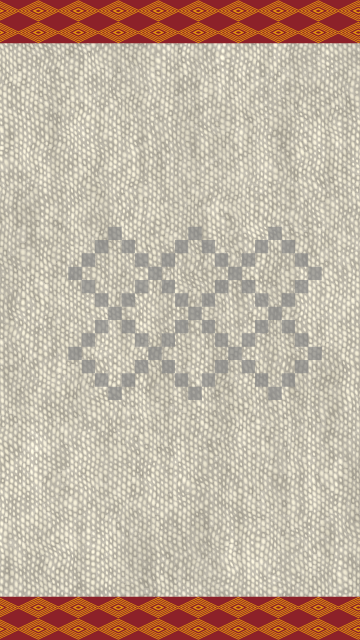
Reproduce this pattern procedurally as a WebGL 2 fragment shader.

```glsl
#version 300 es
precision highp float;
// Woven linen cloth with a grey stepped diamond lattice and red-orange border bands.
uniform vec2 u_resolution;
out vec4 fragColor;

float hash(vec2 p) {
    vec3 q = fract(vec3(p.xyx) * 0.1031);
    q += dot(q, q.yzx + 33.33);
    return fract((q.x + q.y) * q.z);
}

float noise(vec2 p) {
    vec2 i = floor(p), f = fract(p);
    f = f * f * (3.0 - 2.0 * f);
    return mix(mix(hash(i), hash(i + vec2(1, 0)), f.x),
               mix(hash(i + vec2(0, 1)), hash(i + vec2(1, 1)), f.x), f.y);
}

// Staggered pale thread crossings over darker gaps, with vertical slubs
vec3 linen(vec2 p) {
    vec2 warp = vec2(noise(p * 0.8), noise(p * 0.8 + 40.0)) - 0.5;
    vec2 q = (p + 0.3 * warp) / vec2(0.325, 0.47);
    float column = floor(q.x);
    q.y += 0.5 * mod(column, 2.0);
    vec2 knot = floor(q);
    vec2 f = fract(q) - 0.5;
    f.x += 0.22 * f.y;
    float size = 0.72 + 0.55 * hash(knot + 7.0);
    float spot = 1.0 - smoothstep(0.2, 1.0, length(f * vec2(2.0, 1.85)) / size);

    float streak = noise(p * vec2(1.5, 0.16)) - 0.5;
    float cloud = noise(p * vec2(0.6, 0.4) + 19.0) - 0.5;
    float fibre = noise(p * vec2(4.0, 3.0) + 63.0) - 0.5;
    vec2 slub = (p - vec2(2.5, 14.2)) * vec2(1.6, 0.5);
    vec3 gap = vec3(0.71, 0.69, 0.64) + 0.08 * (hash(knot) - 0.5);
    vec3 thread = vec3(0.97, 0.945, 0.85);
    vec3 color = mix(gap, thread, spot * (0.86 + 0.3 * streak));
    return color + 0.045 * streak + 0.04 * cloud + 0.06 * fibre
        + 0.05 * exp(-dot(slub, slub));
}

// Square cells lying on repeated diamond outlines
float lattice(vec2 p) {
    vec2 cell = floor(p - vec2(5.125, 18.0));
    if (any(lessThan(cell, vec2(0))) || cell.x > 18.0 || cell.y > 12.0) return 0.0;
    vec2 d = abs(mod(cell, 6.0) - 3.0);
    return 1.0 - step(0.5, abs(d.x + d.y - 3.0));
}

// Concentric diamonds, two rows to each band
vec3 border(vec2 p) {
    vec2 q = vec2(mod(p.x - 1.375, 3.0) - 1.5, mod(p.y, 1.625) - 0.8125);
    float d = abs(q.x) / 1.55 + abs(q.y) / 0.74;
    float rings = step(0.45, d) * step(d, 1.14) * step(fract((d - 0.45) / 0.175), 0.5);
    float core = step(0.14, d) * step(d, 0.29);
    return mix(vec3(0.55, 0.13, 0.16), vec3(0.89, 0.58, 0.05), max(rings, core));
}

void main() {
    // The canvas spans 27 by 48 lattice cells
    vec2 scale = vec2(27.0, 48.0) / u_resolution;
    vec3 cloth = linen(gl_FragCoord.xy * scale);
    vec3 inked = mix(cloth, vec3(0.52, 0.52, 0.52), 0.68);

    // Average sixteen samples for smooth edges
    vec3 sum = vec3(0);
    for (int i = 0; i < 16; i++) {
        vec2 offset = (vec2(i % 4, i / 4) + 0.5) / 4.0 - 0.5;
        vec2 p = (gl_FragCoord.xy + offset) * scale;
        float edge = min(p.y, 48.0 - p.y);
        vec3 color = mix(cloth, inked, lattice(p));
        sum += edge < 3.25 ? border(vec2(p.x, edge)) : color;
    }
    fragColor = vec4(sum / 16.0, 1.0);
}
```
